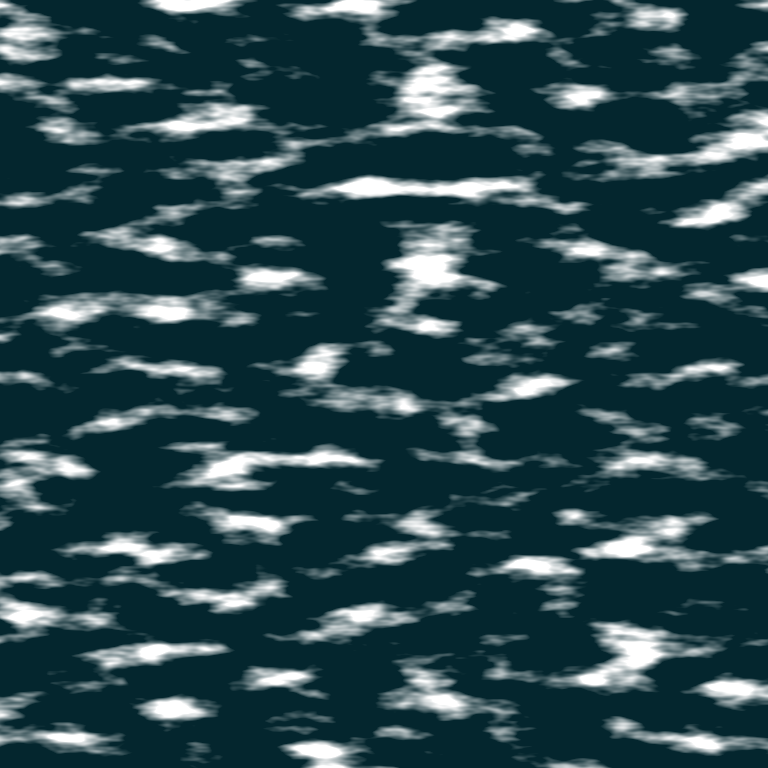
This texture is drawn by a three.js fragment shader. Its source:

```glsl
varying vec2 vUv;

// Unit gradient pointing in a random direction for each lattice cell
vec2 gradientAt(vec2 cell) {
  vec3 p = fract(cell.xyx * vec3(0.1031, 0.1030, 0.0973));
  p += dot(p, p.yzx + 33.33);
  float angle = 6.28318 * fract((p.x + p.y) * p.z);
  return vec2(cos(angle), sin(angle));
}

float gradientNoise(vec2 p) {
  vec2 cell = floor(p);
  vec2 f = fract(p);
  vec2 fade = f * f * f * (f * (f * 6.0 - 15.0) + 10.0);
  vec2 right = vec2(1.0, 0.0);
  vec2 up = vec2(0.0, 1.0);
  float low = mix(dot(gradientAt(cell), f),
                  dot(gradientAt(cell + right), f - right), fade.x);
  float high = mix(dot(gradientAt(cell + up), f - up),
                   dot(gradientAt(cell + 1.0), f - 1.0), fade.x);
  return mix(low, high, fade.y);
}

// Layered noise, each octave shifted so the lattices do not line up
float fractalNoise(vec2 p) {
  float sum = 0.0;
  float amplitude = 1.0;
  for (int octave = 0; octave < 4; octave++) {
    sum += amplitude * gradientNoise(p);
    p = p * 2.03 + vec2(17.37, 31.71);
    amplitude *= 0.47;
  }
  return sum;
}

void main() {
  vec3 deepWater = vec3(0.016, 0.150, 0.180);
  vec3 foam = vec3(1.0);

  // Wide, flat flecks: the noise is stretched along the horizontal
  float height = fractalNoise(vUv * vec2(7.5, 25.0) + vec2(5.3, 8.6));

  // Only the crests rise out of the dark ground
  float cover = clamp((height - 0.08) / 0.40, 0.0, 1.0);
  gl_FragColor = vec4(mix(deepWater, foam, cover), 1.0);
}
```
